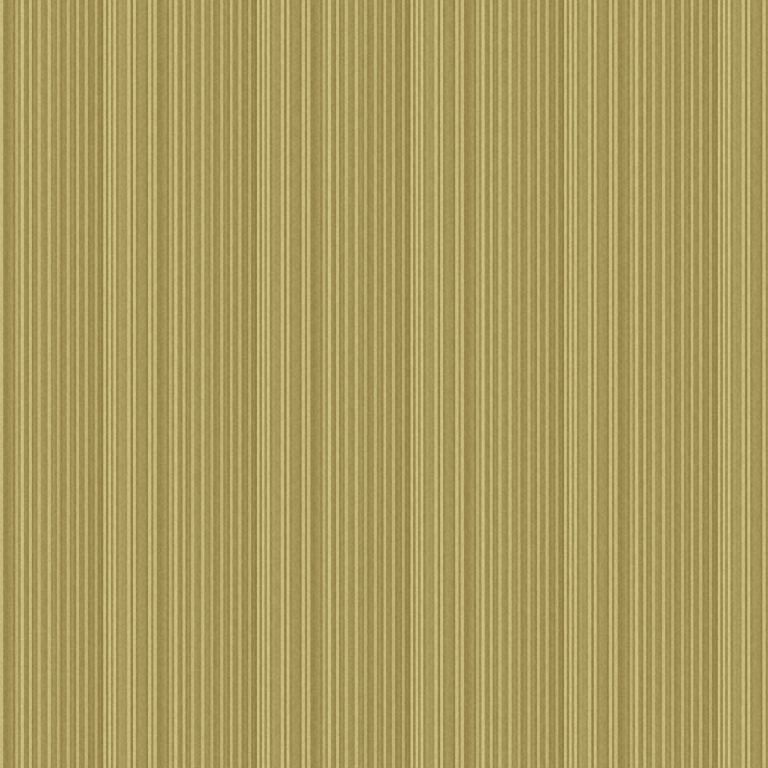
Reproduce this pattern procedurally as a three.js fragment shader.

```glsl
// Gold wallpaper of fine vertical pinstripes: five equal bands across, unbroken downwards.
// Each band holds a cluster of three pale lines, three close pairs and a run of eight
// even lines, all embossed over narrow tonal threads; a fine grain covers everything.
varying vec2 vUv;

float hash(float n) {
  return fract(sin(n * 12.9898 + 4.1) * 43758.5);
}

float hash2(vec2 p) {
  return fract(sin(dot(p, vec2(12.9898, 78.233))) * 43758.5);
}

float valueNoise(vec2 p) {
  vec2 cell = floor(p);
  vec2 f = smoothstep(0.0, 1.0, fract(p));
  return mix(mix(hash2(cell), hash2(cell + vec2(1.0, 0.0)), f.x),
             mix(hash2(cell + vec2(0.0, 1.0)), hash2(cell + 1.0), f.x), f.y);
}

// Soft-edged line profile around zero
float stripe(float d, float halfWidth, float blur) {
  return 1.0 - smoothstep(halfWidth - blur, halfWidth + blur, abs(d));
}

// Smooth one-dimensional threads that wrap at the end of each band
float threads(float u, float count) {
  float x = u * count;
  float cell = floor(x);
  return mix(hash(mod(cell, count)), hash(mod(cell + 1.0, count)),
             smoothstep(0.25, 0.75, x - cell));
}

// Position of line n within a band: cluster, then pairs, then the even run
float lineCenter(float n) {
  if (n < 3.0) return 0.014 + 0.033 * n;
  if (n < 9.0) {
    float k = n - 3.0;
    return 0.172 + 0.135 * floor(k / 2.0) + 0.036 * mod(k, 2.0);
  }
  return 0.53 + 0.061 * (n - 9.0) + 0.008 * (hash(n + 70.0) - 0.5);
}

void main() {
  float u = fract(vUv.x * 5.0 - 0.667);
  float blur = max(0.004, fwidth(vUv.x) * 2.5);

  // Ground of narrow threads, a little paler between the cluster and the pairs
  float wash = smoothstep(0.05, 0.09, u) * (1.0 - smoothstep(0.14, 0.18, u));
  float tone = 0.02 + 0.36 * threads(u, 61.0) + 0.1 * wash;

  // Embossed lines, each with a dark seam on both sides
  float light = 0.0;
  float shade = 0.0;
  for (int i = 0; i < 17; i++) {
    float n = float(i);
    float d = fract(u - lineCenter(n) + 0.5) - 0.5;
    float halfWidth = n < 3.0 ? 0.008 : mix(0.007, 0.011, hash(n + 31.0));
    float strength = n < 3.0 ? 1.0 : mix(0.7, 1.0, hash(n + 11.0));
    strength *= n > 11.0 ? 0.88 : 1.0;
    light = max(light, strength * stripe(d, halfWidth, blur));
    shade = max(shade, stripe(abs(d) - halfWidth - 0.008, 0.006, blur));
  }
  tone -= 0.14 * shade * (1.0 - light);
  tone = mix(tone, 1.0, light);

  // Fine mottled grain
  tone += 0.22 * (valueNoise(vUv * vec2(512.0, 400.0)) - 0.5);

  vec3 color = mix(vec3(0.595, 0.525, 0.285), vec3(0.80, 0.75, 0.51), clamp(tone, -0.15, 1.15));
  gl_FragColor = vec4(color, 1.0);
}
```
